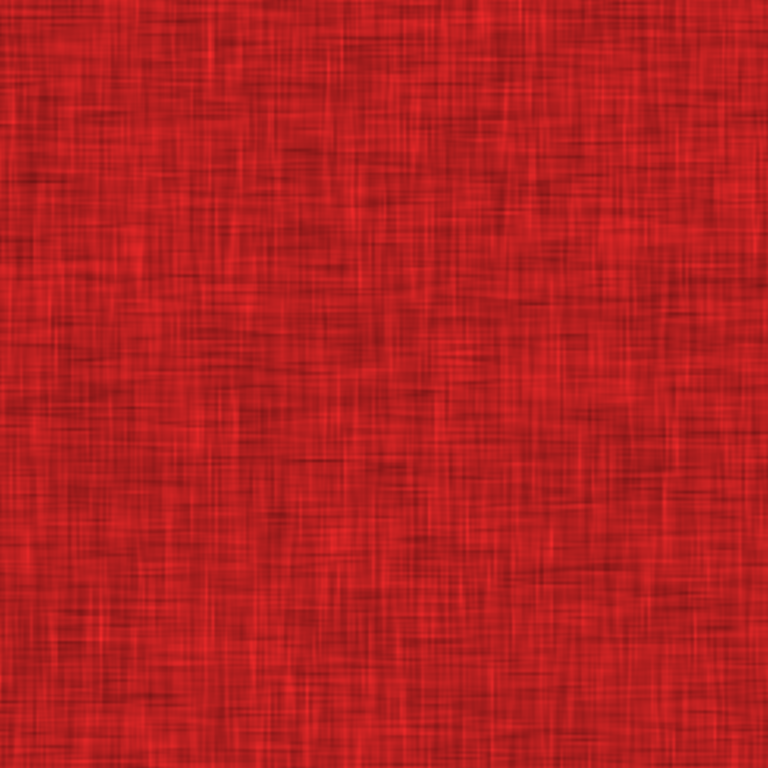
This texture is drawn by a three.js fragment shader. Its source:

```glsl
varying vec2 vUv;

const vec3 CLOTH_RED = vec3(0.708, 0.122, 0.123);
const float CONTRAST = 0.116;

// Sine-free hash, 0 to 1
float hash(vec2 p) {
  vec3 q = fract(vec3(p.xyx) * 0.1031);
  q += dot(q, q.yzx + 33.33);
  return fract((q.x + q.y) * q.z);
}

// Signed tone, mostly mild with a few strong values
float tone(vec2 cell) {
  float v = 2.0 * hash(cell) - 1.0;
  return v * (0.3 + 0.9 * abs(v));
}

// Tone varying along a single thread, with its own phase
float threadTone(float id, float along, float seed) {
  float x = along + 16.0 * hash(vec2(id, seed));
  float cell = floor(x);
  float blend = smoothstep(0.0, 1.0, x - cell);
  vec2 key = vec2(cell + seed, id + 3.0 * seed);
  return mix(tone(key), tone(key + vec2(1.0, 0.0)), blend);
}

// Parallel threads: p.x runs along them, p.y across
float threads(vec2 p, vec2 frequency, float seed) {
  vec2 q = p * frequency;
  float id = floor(q.y);
  float blend = smoothstep(0.0, 1.0, q.y - id);
  return mix(threadTone(id, q.x, seed), threadTone(id + 1.0, q.x, seed), blend);
}

// Long and short fine streaks over faint medium ones
float streaks(vec2 p, float lengthScale, float seed) {
  float longFine = threads(p, vec2(14.0 * lengthScale, 220.0), seed);
  float shortFine = threads(p, vec2(27.0 * lengthScale, 245.0), seed + 17.0);
  float medium = threads(p, vec2(16.0 * lengthScale, 120.0), seed + 41.0);
  return 0.6 * longFine + 0.45 * shortFine + 0.24 * medium;
}

void main() {
  float weft = streaks(vUv, 1.0, 5.0);
  float warp = streaks(vUv.yx, 0.9, 83.0);

  // Dark accents lean to the weft, bright ones to the warp
  float weave = weft - 0.12 * weft * weft + warp + 0.2 * warp * warp;

  gl_FragColor = vec4(CLOTH_RED * (1.0 + CONTRAST / CLOTH_RED.r * weave), 1.0);
}
```
